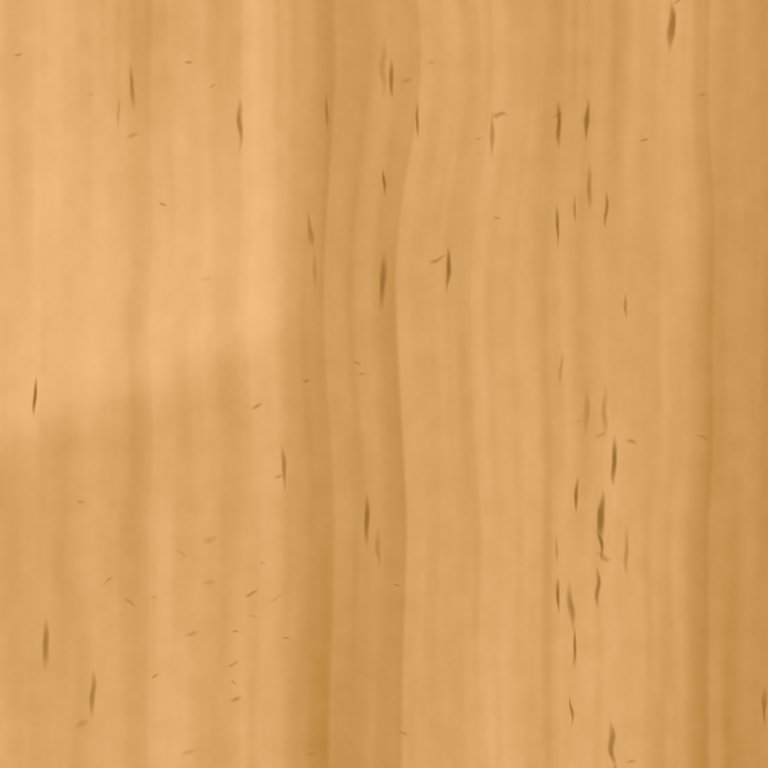
Write a WebGL 1 fragment shader that draws this texture.

```glsl
precision highp float;
// Pale softwood board: upright grain streaks from stretched value noise,
// one-sided growth edges, a soft slanted patch of light at the left, and
// scattered dark slivers gathered along a worn column right of the middle.

uniform vec2 u_resolution;

const vec3 DARK_WOOD = vec3(0.75, 0.55, 0.29);
const vec3 LIGHT_WOOD = vec3(0.95, 0.74, 0.51);
const vec3 SLIVER_BROWN = vec3(0.53, 0.34, 0.11);
const float BASE_TONE = 0.53;
const float PATCH_GAIN = 0.36;
const float BAND_GAIN = 0.34;
const float STREAK_GAIN = 0.22;
const float FINE_GAIN = 0.12;
const float EDGE_GAIN = 0.42;
const float MOTTLE_GAIN = 0.10;
const float GROWTH_LINES = 9.0;
const float BEND = 0.055;

float hash(vec2 p) {
  vec3 q = fract(vec3(p.xyx) * 0.1031);
  q += dot(q, q.yzx + 33.33);
  return fract((q.x + q.y) * q.z);
}

float noise(vec2 p) {
  vec2 i = floor(p), f = fract(p);
  f = f * f * (3.0 - 2.0 * f);
  return mix(mix(hash(i), hash(i + vec2(1.0, 0.0)), f.x),
             mix(hash(i + vec2(0.0, 1.0)), hash(i + 1.0), f.x), f.y);
}

float bump(float v, float center, float width) {
  float d = (v - center) / width;
  return exp(-d * d);
}

// Share of cells that hold a long upright sliver
float sliverChance(vec2 p) {
  float worn = bump(p.x, 0.75, 0.035);
  worn *= bump(p.y, 0.31, 0.15) + 0.8 * bump(p.y, 0.74, 0.10);
  float seam = bump(p.x, 0.50, 0.02) * smoothstep(0.45, 0.6, p.y);
  return 0.03 + 0.75 * worn + 0.22 * seam;
}

// Share of cells that hold a short crosswise nick
float nickChance(vec2 p) {
  return 0.03 + 0.30 * bump(p.x, 0.26, 0.12) * bump(p.y, 0.2, 0.17);
}

// Soft tapered marks, one per chosen cell; kind 0 is sliver, 1 is nick
float marks(vec2 p, vec2 cell, vec2 halfSize, float kind) {
  float cover = 0.0;
  vec2 home = floor(p / cell);
  for (int j = -1; j <= 1; j++) {
    for (int i = -1; i <= 1; i++) {
      vec2 id = home + vec2(float(i), float(j));
      vec2 key = id + 71.0 + 53.0 * kind;
      vec2 jitter = vec2(hash(key + 3.1), hash(key + 17.7));
      vec2 center = (id + 0.2 + 0.6 * jitter) * cell;
      float chance = kind < 0.5 ? sliverChance(center) : nickChance(center);
      float size = mix(0.45, 1.0, hash(key + 29.3));
      vec2 q = p - center;
      q.x -= (hash(key + 41.9) - 0.6) * 0.16 * q.y;
      q.y -= kind * (hash(key + 47.3) - 0.4) * q.x;
      float d = length(q / (halfSize * size));
      float strength = mix(0.3, 1.0, hash(key + 59.0));
      float mark = (1.0 - smoothstep(0.15, 1.0, d)) * strength;
      cover = max(cover, mark * step(hash(key), chance));
    }
  }
  return cover;
}

// Darkens slowly to the right, then jumps back to light wood
float growthEdge(float x, float y) {
  float line = x * GROWTH_LINES + 0.8 * noise(vec2(x * 5.0, 3.0));
  float f = fract(line);
  float weight = hash(vec2(floor(line), 8.0));
  weight *= 0.4 + 0.6 * noise(vec2(floor(line) * 7.0, y * 2.5));
  return f * f * f * (1.0 - smoothstep(0.92, 1.0, f)) * weight;
}

// Slow changes of light over the whole board
float lighting(vec2 p) {
  float rise = p.y - 0.41 - 0.36 * p.x + 0.02 * noise(p * 9.0);
  float patchLight = smoothstep(-0.03, 0.07, rise);
  patchLight *= 1.0 - smoothstep(0.31, 0.42, p.x);
  patchLight *= 1.0 - 0.45 * smoothstep(0.7, 1.0, p.y);
  float tone = BASE_TONE + PATCH_GAIN * patchLight;
  tone -= 0.18 * bump(p.x, 0.47, 0.10);
  tone -= 0.10 * bump(p.x, 0.50, 0.12) * (1.0 - smoothstep(0.1, 0.5, p.y));
  return tone - 0.42 * smoothstep(0.85, 1.0, p.x);
}

void main() {
  vec2 p = gl_FragCoord.xy / u_resolution;

  // Bend the grain gently, most of all in the middle
  float bend = BEND * (0.25 + bump(p.x, 0.52, 0.18));
  float x = p.x + bend * (noise(p * vec2(3.0, 3.2) + 5.0) - 0.5);
  x += 0.008 * (noise(p * vec2(11.0, 7.0)) - 0.5);

  // Grain tone
  float tone = lighting(p);
  tone += BAND_GAIN * (noise(vec2(x * 15.0, p.y * 0.9 + 4.0)) - 0.5);
  tone += STREAK_GAIN * (noise(vec2(x * 46.0, p.y * 2.2 + 9.0)) - 0.5);
  tone += FINE_GAIN * (noise(vec2(x * 105.0, p.y * 4.0 + 2.0)) - 0.5);
  tone += MOTTLE_GAIN * (noise(p * vec2(55.0, 38.0)) - 0.5);
  tone += 0.5 * MOTTLE_GAIN * (noise(p * 140.0) - 0.5);
  tone -= EDGE_GAIN * growthEdge(x, p.y);
  vec3 color = mix(DARK_WOOD, LIGHT_WOOD, clamp(tone, -0.15, 1.12));

  // Slivers and nicks with ragged outlines
  vec2 ragged = p + vec2(0.005, 0.008) * (noise(p * vec2(90.0, 45.0)) - 0.5);
  float slivers = marks(ragged, vec2(0.018, 0.062), vec2(0.0065, 0.048), 0.0);
  float nicks = marks(ragged, vec2(0.032, 0.026), vec2(0.013, 0.005), 1.0);
  color = mix(color, SLIVER_BROWN, 0.72 * slivers);
  color = mix(color, SLIVER_BROWN, 0.36 * nicks);

  gl_FragColor = vec4(color, 1.0);
}
```
